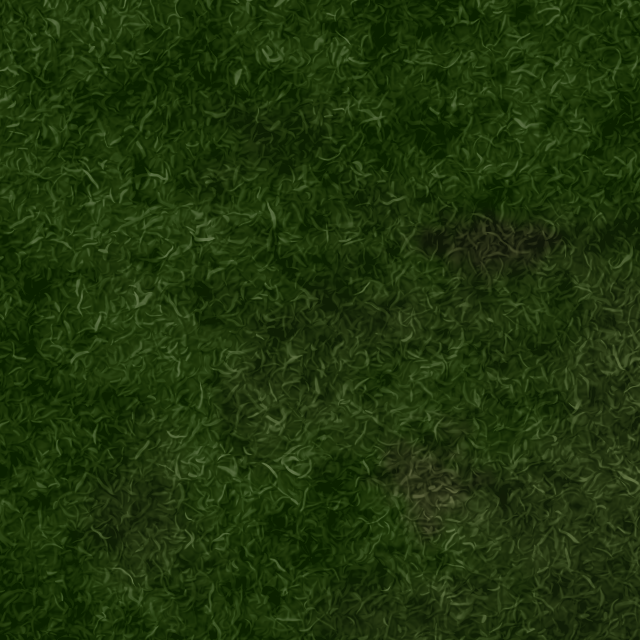
Write a WebGL 1 fragment shader that draws this texture.

```glsl
precision highp float;
uniform vec2 u_resolution;

const int LAYERS = 9;
const float CELL = 0.028;
const float SOFT = 0.0017;

const vec3 GAP = vec3(0.045, 0.125, 0.0);
const vec3 DEEP = vec3(0.09, 0.18, 0.02);
const vec3 GREEN = vec3(0.13, 0.22, 0.04);
const vec3 LIGHT = vec3(0.18, 0.28, 0.09);
const vec3 PALE = vec3(0.27, 0.36, 0.18);
const vec3 EARTH = vec3(0.23, 0.22, 0.14);
const vec3 STRAW = vec3(0.48, 0.50, 0.35);

float hash(vec2 p) {
  return fract(sin(dot(p, vec2(127.1, 311.7))) * 43758.5453);
}

float noise(vec2 p) {
  vec2 i = floor(p);
  vec2 f = fract(p);
  f = f * f * (3.0 - 2.0 * f);
  float low = mix(hash(i), hash(i + vec2(1.0, 0.0)), f.x);
  float high = mix(hash(i + vec2(0.0, 1.0)), hash(i + vec2(1.0, 1.0)), f.x);
  return mix(low, high, f.y);
}

float fbm(vec2 p) {
  return 0.55 * noise(p) + 0.3 * noise(p * 2.1 + 7.3) + 0.15 * noise(p * 4.3 + 3.1);
}

// Soft tapered stroke along x; bend curves it sideways.
float blade(vec2 q, float halfLength, float halfWidth, float bend) {
  float along = q.x / halfLength;
  float taper = 1.0 - along * along;
  float across = abs(q.y - bend * q.x * along);
  float edge = halfWidth * sqrt(max(taper, 0.0));
  return smoothstep(SOFT, -SOFT, across - edge) * smoothstep(0.0, 0.5, taper);
}

// One scattered layer; the state holds tone in x and dryness in y.
vec2 addBlades(vec2 state, vec2 uv, float height, float seed) {
  vec2 p = uv + vec2(0.37, 0.61) * seed * CELL;
  vec2 home = floor(p / CELL);
  for (int j = -1; j <= 1; j++) {
    for (int i = -1; i <= 1; i++) {
      vec2 id = home + vec2(float(i), float(j));
      vec2 key = id + seed * 17.31;
      vec2 root = (id + vec2(hash(key), hash(key + 5.2))) * CELL;
      float sway = 2.0 * (noise(id * CELL * 9.0) - 0.5);
      float angle = 0.95 + sway + 2.7 * (hash(key + 9.7) - 0.5);
      float c = cos(angle);
      float s = sin(angle);
      vec2 d = p - root;
      vec2 q = vec2(c * d.x + s * d.y, c * d.y - s * d.x);
      float size = hash(key + 13.1);
      float halfLength = CELL * mix(0.28, 0.95, size * size);
      float halfWidth = mix(0.0013, 0.0032, hash(key + 21.9));
      float bend = 0.9 * (hash(key + 31.3) - 0.5);

      // Shade beside the blade, then the blade itself
      float shade = blade(q + vec2(0.0, 0.003), halfLength, halfWidth * 1.4, bend);
      state.x *= 1.0 - 0.32 * shade;
      float tone = 0.36 + 0.28 * height + 0.52 * (hash(key + 41.7) - 0.5);
      float dry = step(0.9975, hash(key + 53.3));
      float opacity = mix(0.45, 0.95, hash(key + 61.9));
      float cover = blade(q, halfLength, halfWidth, bend);
      state = mix(state, vec2(tone, dry), opacity * cover);
    }
  }
  return state;
}

vec3 grassColor(float tone) {
  float t = clamp(tone, 0.0, 1.3) * 4.0;
  vec3 color = mix(GAP, DEEP, clamp(t, 0.0, 1.0));
  color = mix(color, GREEN, clamp(t - 1.0, 0.0, 1.0));
  color = mix(color, LIGHT, clamp(t - 2.0, 0.0, 1.0));
  return color + (PALE - LIGHT) * max(t - 3.0, 0.0);
}

// Ragged worn spot
float worn(vec2 uv, vec2 center, vec2 radius) {
  float reach = length((uv - center) / radius);
  return smoothstep(1.1, 0.2, reach + 1.1 * (fbm(uv * 24.0) - 0.5));
}

void main() {
  vec2 uv = gl_FragCoord.xy / u_resolution;

  // Small kinks make the blades irregular
  vec2 kink = vec2(noise(uv * 75.0), noise(uv * 75.0 + 31.7)) - 0.5;
  vec2 turf = uv + 0.007 * kink;

  // Dark undergrowth, then blades from low to high
  vec2 state = vec2(0.06 + 0.44 * fbm(uv * 62.0), 0.0);
  for (int k = 0; k < LAYERS; k++) {
    float layer = float(k);
    state = addBlades(state, turf, layer / float(LAYERS - 1), layer + 1.0);
  }

  // Contrast, dark hollows, clumps, broad light and fine mottling
  float tone = 0.58 + 1.4 * (state.x - 0.42);
  tone -= 0.38 * smoothstep(0.52, 0.78, fbm(turf * 42.0 + 11.0));
  tone += 0.30 * (noise(uv * 24.0) - 0.5) + 0.50 * (fbm(uv * 6.0) - 0.5);
  tone += 0.24 * (noise(uv * 140.0) - 0.5);
  vec3 color = grassColor(tone);

  // Duller turf toward the lower right, with thin earthy spots
  float dull = smoothstep(0.4, 0.95, fbm(uv * 5.0 + 4.0) + 0.35 * (uv.x - uv.y));
  float luma = dot(color, vec3(0.3, 0.6, 0.1));
  color = mix(color, vec3(luma) * vec3(1.0, 1.13, 0.6), 0.45 * dull);
  float bare = max(worn(uv, vec2(0.67, 0.24), vec2(0.09, 0.11)),
                   worn(uv, vec2(0.76, 0.62), vec2(0.16, 0.06)));
  color = mix(color, EARTH * (0.3 + 1.1 * max(tone, 0.0)), 0.55 * bare);

  color = mix(color, STRAW, 0.6 * state.y);
  gl_FragColor = vec4(color, 1.0);
}
```
